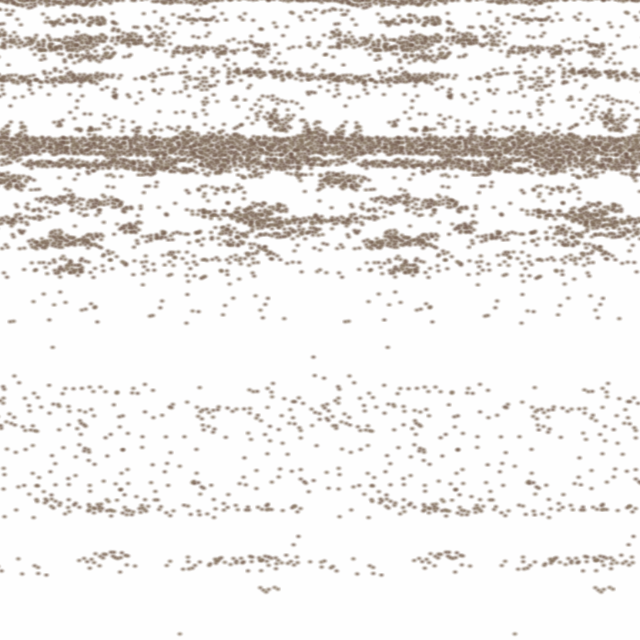
This texture is drawn by a three.js fragment shader. Its source:

```glsl
// Weathered horizontal grain: brown flecks on white, dense in the upper half.
// Jittered cellular flecks appear with a chance set by soft bands, stretched
// noise and a few long strokes; the whole pattern repeats across the width.
#define PERIOD 0.5235
#define COLUMNS 100.0
#define ROWS 256.0
#define FLECK_ALPHA 0.72
#define FLECK_SHARPNESS 1.9
#define STREAK_LOW -0.08
#define STREAK_HIGH 0.25
#define PAPER vec3(0.995)
#define BROWN vec3(0.43, 0.33, 0.28)
#define OLIVE vec3(0.52, 0.45, 0.36)

varying vec2 vUv;

float hash(vec2 p) {
  vec3 q = fract(p.xyx * vec3(0.1031, 0.1030, 0.0973));
  q += dot(q, q.yzx + 33.33);
  return fract((q.x + q.y) * q.z);
}

// Value noise that wraps in x after a whole number of lattice steps.
float wrapNoise(vec2 p, float wrap) {
  vec2 i = floor(p);
  vec2 f = p - i;
  f = f * f * (3.0 - 2.0 * f);
  float x0 = mod(i.x, wrap);
  float x1 = mod(i.x + 1.0, wrap);
  return mix(mix(hash(vec2(x0, i.y)), hash(vec2(x1, i.y)), f.x),
             mix(hash(vec2(x0, i.y + 1.0)), hash(vec2(x1, i.y + 1.0)), f.x), f.y);
}

float bump(float t, float centre, float width) {
  float d = (t - centre) / width;
  return exp(-d * d);
}

float window(float t, float low, float high, float soft) {
  return smoothstep(low - soft, low + soft, t)
       * (1.0 - smoothstep(high - soft, high + soft, t));
}

// Long horizontal smear; x is in periods, slope tilts it.
float stroke(vec2 p, float x, float t, float halfLength, float slope) {
  float dx = fract(p.x - x + 0.5) - 0.5;
  float along = dx / halfLength;
  along *= along;
  return exp(-along * along) * bump(p.y, t + slope * dx, 0.0055);
}

// Bias of the streak threshold by depth t, measured down from the top.
float bandBias(float t) {
  float b = -0.42 + 0.9 * bump(t, 0.0, 0.007);
  b += 0.28 * bump(t, 0.035, 0.02);
  b += 0.39 * bump(t, 0.075, 0.017);
  b += 0.36 * bump(t, 0.122, 0.013);
  b += 0.42 * smoothstep(0.155, 0.21, t) * (1.0 - smoothstep(0.256, 0.27, t));
  b += 0.9 * window(t, 0.215, 0.241, 0.003);
  b += 0.28 * window(t, 0.248, 0.259, 0.004);
  b += 0.36 * smoothstep(0.255, 0.27, t) * (1.0 - smoothstep(0.36, 0.47, t));
  return b;
}

float strokes(vec2 p) {
  float s = stroke(p, 0.17, 0.064, 0.20, -0.025);
  s += stroke(p, 0.62, 0.079, 0.13, 0.01);
  s += stroke(p, 0.28, 0.088, 0.09, 0.0);
  s += stroke(p, 0.80, 0.116, 0.18, 0.03);
  s += stroke(p, 0.05, 0.125, 0.07, 0.0);
  s += stroke(p, 0.25, 0.315, 0.12, 0.02);
  s += stroke(p, 0.90, 0.346, 0.15, 0.015);
  s += 0.6 * stroke(p, 0.66, 0.376, 0.07, 0.0);
  s += 0.4 * stroke(p, 0.66, 0.639, 0.07, 0.0);
  s += 0.5 * stroke(p, 0.38, 0.797, 0.12, 0.015);
  s += 0.4 * stroke(p, 0.32, 0.868, 0.08, 0.0);
  s += 0.5 * stroke(p, 0.76, 0.876, 0.18, 0.0);
  return s;
}

// Chance that a fleck exists at p.
float fleckChance(vec2 p) {
  float t = p.y;
  float wavy = t + 0.004 * sin(6.2832 * p.x);
  float streak = 0.5 * wrapNoise(vec2(p.x * 5.0, wavy * 75.0), 5.0)
               + 0.5 * wrapNoise(vec2(p.x * 18.0, wavy * 140.0 + 9.0), 18.0);
  float blades = wrapNoise(vec2(p.x * 60.0, t * 28.0), 60.0);
  streak = mix(streak, blades, 0.6 * window(t, 0.165, 0.212, 0.01));
  float chance = smoothstep(STREAK_LOW, STREAK_HIGH, streak - 0.5 + bandBias(t));
  float scatter = 0.08 * window(t, 0.01, 0.35, 0.02)
                + 0.15 * window(t, 0.37, 0.435, 0.015)
                + 0.035 * window(t, 0.46, 0.50, 0.02)
                + 0.06 * window(t, 0.59, 0.80, 0.02)
                + 0.13 * bump(t, 0.793, 0.012)
                + 0.07 * bump(t, 0.88, 0.015);
  chance += scatter * smoothstep(0.25, 0.7, streak) * 1.3;
  return chance + 0.85 * strokes(p) + 0.0005;
}

void main() {
  vec2 grid = vec2(COLUMNS, ROWS);
  vec2 p = vec2(vUv.x / PERIOD, 1.0 - vUv.y) * grid;
  vec2 base = floor(p);
  float bare = 1.0;
  // Gather the soft flecks of the surrounding cells.
  for (int j = -1; j <= 1; j++) {
    for (int i = -1; i <= 1; i++) {
      vec2 cell = base + vec2(float(i), float(j));
      vec2 id = vec2(mod(cell.x, COLUMNS), cell.y);
      vec2 centre = cell + vec2(hash(id + 17.0), hash(id + 53.0));
      vec2 d = p - centre;
      float present = step(hash(id + 91.0), fleckChance(centre / grid));
      float fade = 1.0 - smoothstep(0.8, 2.0, dot(d, d));
      bare *= 1.0 - present * fade * FLECK_ALPHA * exp(-FLECK_SHARPNESS * dot(d, d));
    }
  }
  float tone = wrapNoise(p * vec2(1.0, 0.8), COLUMNS);
  gl_FragColor = vec4(mix(PAPER, mix(BROWN, OLIVE, tone), 1.0 - bare), 1.0);
}
```
